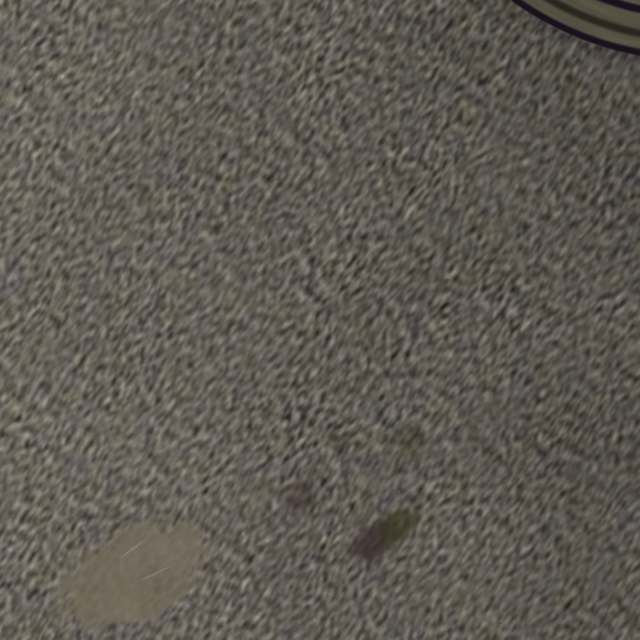
Write a Shadertoy shader that draws this texture.

```glsl
const vec3 STONE_TINT = vec3(1.055, 1.0, 0.92);
const vec3 PATCH_COLOR = vec3(0.445, 0.415, 0.355);
const vec3 OLIVE_STAIN = vec3(0.23, 0.22, 0.14);
const vec3 PLUM_STAIN = vec3(0.22, 0.17, 0.18);
const vec3 RIM_COLOR = vec3(0.33, 0.315, 0.26);
const vec3 RIM_LINE = vec3(0.10, 0.065, 0.11);

vec2 hash22(vec2 p) {
    vec3 q = fract(vec3(p.xyx) * vec3(0.1031, 0.1030, 0.0973));
    q += dot(q, q.yzx + 33.33);
    return fract((q.xx + q.yz) * q.zy);
}

float cornerSlope(vec2 cell, vec2 f, vec2 corner) {
    return dot(hash22(cell + corner) * 2.0 - 1.0, f - corner);
}

// Gradient noise, centred on zero
float noise(vec2 p) {
    vec2 i = floor(p), f = fract(p);
    vec2 u = f * f * f * (f * (f * 6.0 - 15.0) + 10.0);
    float low = mix(cornerSlope(i, f, vec2(0, 0)), cornerSlope(i, f, vec2(1, 0)), u.x);
    float high = mix(cornerSlope(i, f, vec2(0, 1)), cornerSlope(i, f, vec2(1, 1)), u.x);
    return mix(low, high, u.y);
}

// Coordinates along and across a direction
vec2 alongAcross(vec2 p, float angle) {
    vec2 dir = vec2(cos(angle), sin(angle));
    return vec2(dot(p, dir), dot(p, vec2(-dir.y, dir.x)));
}

// Overlapping layers of slanted, elongated grains
float slantedGrain(vec2 p) {
    float sum = 0.0;
    for (int i = 0; i < 3; i++) {
        float k = float(i);
        vec2 q = alongAcross(p, 0.78 + 0.14 * k);
        sum += noise(q * vec2(50.0, 98.0) * (1.0 + 0.22 * k) + 37.0 * k);
    }
    return sum * 0.62;
}

// Soft tilted ellipse with a ragged outline
float blob(vec2 p, vec2 center, vec2 radii, float angle, float softness) {
    float d = length(alongAcross(p - center, angle) / radii);
    d += 0.35 * noise(p * 32.0) + 0.2 * noise(p * 75.0);
    return 1.0 - smoothstep(1.0 - softness, 1.0 + softness, d);
}

// Soft line of given half width around a distance value
float softLine(float d, float halfWidth, float blur) {
    return 1.0 - smoothstep(halfWidth - blur, halfWidth + blur, abs(d));
}

float scratch(vec2 p, vec2 center, float angle, float halfLength) {
    vec2 q = alongAcross(p - center, angle);
    float bend = 0.002 * noise(p * 60.0);
    return softLine(q.y + bend, 0.0012, 0.0012) * softLine(q.x, halfLength, 0.01);
}

vec3 groundColor(vec2 p) {
    vec2 warped = p + 0.008 * vec2(noise(p * 9.0), noise(p * 9.0 + 50.0));
    float shade = 0.393 - 0.06 * p.x - 0.035 * p.x * p.y + 0.035 * noise(p * 5.0);
    float contrast = 0.27 + 0.12 * noise(p * 7.0 + 11.0) - 0.05 * smoothstep(0.7, 1.0, p.x);
    float grain = slantedGrain(warped);
    float fleck = smoothstep(0.42, 0.75, noise(alongAcross(p, 0.9) * vec2(62.0, 80.0) + 90.0));
    vec3 color = STONE_TINT * (shade + contrast * grain + 0.13 * fleck);
    float hueShift = 0.03 * noise(p * 24.0 + 70.0);
    return color + hueShift * vec3(0.5, 0.3, -1.0);
}

// Smooth worn patch with a few pale scratches
vec3 addPatch(vec3 color, vec2 p) {
    float cover = blob(p, vec2(0.208, 0.10), vec2(0.12, 0.068), 0.42, 0.16);
    vec3 worn = PATCH_COLOR + 0.12 * (color - STONE_TINT * 0.37) + 0.035 * noise(p * 18.0);
    worn += 0.11 * scratch(p, vec2(0.207, 0.142), 0.65, 0.017);
    worn += 0.08 * scratch(p, vec2(0.245, 0.105), 0.45, 0.025);
    return mix(color, worn, 0.93 * cover);
}

vec3 addStains(vec3 color, vec2 p) {
    float plum = blob(p, vec2(0.585, 0.153), vec2(0.038, 0.024), 0.65, 0.4);
    plum = max(plum, 0.65 * blob(p, vec2(0.47, 0.222), vec2(0.026, 0.018), 0.8, 0.5));
    float olive = blob(p, vec2(0.622, 0.178), vec2(0.034, 0.022), 0.6, 0.4);
    olive = max(olive, 0.5 * blob(p, vec2(0.64, 0.307), vec2(0.028, 0.023), 1.0, 0.6));
    float pale = blob(p, vec2(0.566, 0.249), vec2(0.011, 0.009), 0.9, 0.5);
    color = mix(color, PLUM_STAIN, 0.75 * plum);
    color = mix(color, OLIVE_STAIN, 0.7 * olive);
    return mix(color, vec3(0.47, 0.46, 0.40), 0.6 * pale);
}

// Concentric curved bands entering at the upper right
vec3 addRim(vec3 color, vec2 p) {
    float r = distance(p, vec2(1.09, 1.40));
    vec3 rim = RIM_COLOR + 0.05 * noise(vec2(r * 110.0, p.x * 12.0));
    rim = mix(rim, vec3(0.13, 0.12, 0.10), 0.85 * softLine(r - 0.461, 0.006, 0.004));
    rim = mix(rim, RIM_LINE, softLine(r - 0.424, 0.006, 0.003));
    rim = mix(rim, RIM_LINE, softLine(r - 0.491, 0.006, 0.003));
    color *= 1.0 - 0.15 * (1.0 - smoothstep(0.495, 0.54, r));
    return mix(rim, color, smoothstep(0.493, 0.498, r));
}

void mainImage(out vec4 fragColor, in vec2 fragCoord) {
    vec2 p = fragCoord / iResolution.y;
    vec3 color = groundColor(p);
    color = addPatch(color, p);
    color = addStains(color, p);
    color = addRim(color, p);
    fragColor = vec4(clamp(color, 0.0, 1.0), 1.0);
}
```
